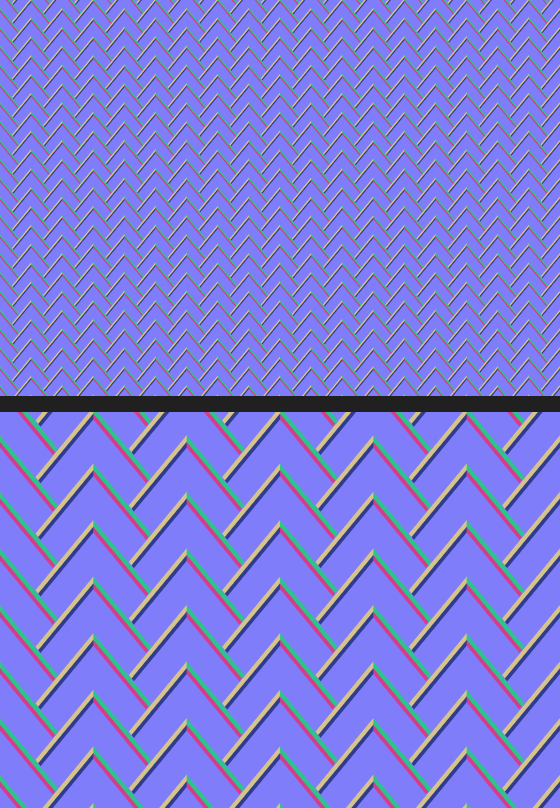
Top, the full canvas; bottom, a detail of the centre.
Reproduce this texture map procedurally as a WebGL 1 fragment shader.

```glsl
precision highp float;
// Normal map of interlocking chevron bricks, parted by bevelled grooves.
// Each column holds a stack of mitred V-shaped grooves; odd columns drop by
// half a row, so the arms of neighbouring columns butt into each other.

uniform vec2 u_resolution;

const float COLUMNS = 18.0;      // even, so the half drop wraps
const float ROWS = 21.0;
const float SLOPE = 2.0;         // rows fallen per column width
const float ARM_LENGTH = 0.62;   // in column widths
const float APEX_PHASE = 0.41;   // in rows, from the top edge
const float HALF_DROP = 0.5;
const float UPPER_BEVEL = 0.118; // bevel heights, in rows
const float LOWER_BEVEL = 0.102;

const vec3 FLAT_FACE = vec3(0.50, 0.49, 0.985);
const vec3 LEFT_UPPER = vec3(0.84, 0.77, 0.54);
const vec3 LEFT_LOWER = vec3(0.18, 0.23, 0.56);
const vec3 RIGHT_UPPER = vec3(0.17, 0.77, 0.54);
const vec3 RIGHT_LOWER = vec3(0.84, 0.23, 0.55);

// Antialiased coverage of the positive side of a signed distance
float coverage(float signedDistance, float pixel) {
  return clamp(signedDistance / pixel + 0.5, 0.0, 1.0);
}

float band(float x, float low, float high, float pixel) {
  return coverage(x - low, pixel) * coverage(high - x, pixel);
}

// Colour offset that one column of V grooves adds to the flat face
vec3 chevronColumn(vec2 cell, float column, float pixel) {
  float across = cell.x - column;
  float drop = cell.y - APEX_PHASE - HALF_DROP * mod(column, 2.0);

  // Depth below the upper edge of the nearest groove, in rows
  float depth = fract(drop - SLOPE * abs(across) + 0.25) - 0.25;

  // Arm ends are cut parallel to the neighbouring arm
  float remaining = 2.0 * SLOPE * (ARM_LENGTH - abs(across)) - depth;
  float arm = coverage(remaining, pixel);

  float upper = band(depth, 0.0, UPPER_BEVEL, pixel);
  float lower = band(depth, UPPER_BEVEL, UPPER_BEVEL + LOWER_BEVEL, pixel);

  // Mitre between the left and right arms
  float mitre = 0.75 * COLUMNS / u_resolution.x;
  float right = smoothstep(-mitre, mitre, across);
  vec3 upperTone = mix(LEFT_UPPER, RIGHT_UPPER, right);
  vec3 lowerTone = mix(LEFT_LOWER, RIGHT_LOWER, right);
  return arm * (upper * (upperTone - FLAT_FACE) + lower * (lowerTone - FLAT_FACE));
}

void main() {
  vec2 uv = gl_FragCoord.xy / u_resolution;
  vec2 cell = vec2(uv.x * COLUMNS, (1.0 - uv.y) * ROWS);

  // Size of one pixel measured across a groove, in rows
  float pixel = length(vec2(SLOPE * COLUMNS, ROWS) / u_resolution);

  // Arms reach past the column middle, so both nearby columns count
  vec3 color = FLAT_FACE;
  for (int i = 0; i < 2; i++) {
    color += chevronColumn(cell, floor(cell.x) + float(i), pixel);
  }
  gl_FragColor = vec4(clamp(color, 0.0, 1.0), 1.0);
}
```
